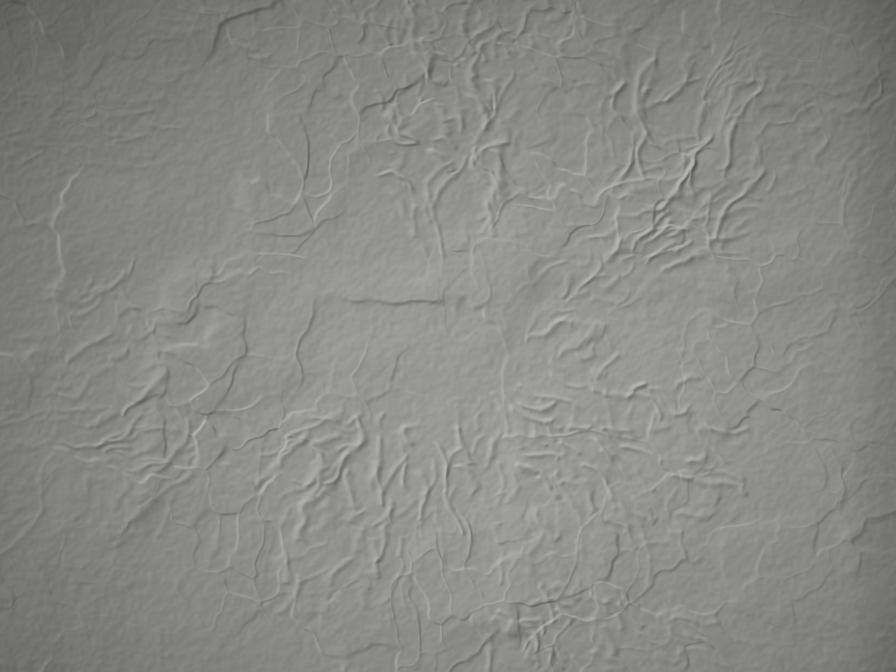
This texture is drawn by a Shadertoy shader. Its source:

```glsl
#define CENTER vec2(0.70, 0.50)
#define LIGHT_DIR vec2(-0.76, 0.65)
#define RELIEF 0.50
#define EDGE_SOFTNESS 0.0026
#define STROKE_WIDTH 0.0050
#define PLATE_SIZE 0.25
#define FLAKE_SIZE 0.060
#define STIPPLE 0.00050
#define PAINT vec3(0.600, 0.600, 0.594)
#define FALLOFF 0.39

vec2 hash2(vec2 p) {
    vec3 q = fract(p.xyx * vec3(0.1031, 0.1030, 0.0973));
    q += dot(q, q.yzx + 33.33);
    return fract((q.xx + q.yz) * q.zy);
}

float noise(vec2 p) {
    vec2 i = floor(p), f = fract(p);
    f = f * f * (3.0 - 2.0 * f);
    vec2 e = vec2(0.0, 1.0);
    return mix(mix(hash2(i).x, hash2(i + e.yx).x, f.x),
               mix(hash2(i + e.xy).x, hash2(i + e.yy).x, f.x), f.y);
}

vec2 wobble(vec2 p) {
    return vec2(noise(p), noise(p + 41.0)) - 0.5;
}

// Ragged displacement for the torn plaster outlines
vec2 ragged(vec2 p) {
    return p + 0.085 * wobble(p * 7.0) + 0.032 * wobble(p * 25.0 + 9.0)
             + 0.011 * wobble(p * 62.0 + 5.0);
}

// Busy ring around the calm center
float ring(vec2 p) {
    float r = length(p - CENTER);
    return smoothstep(0.03, 0.17, r) * (1.0 - 0.8 * smoothstep(0.42, 0.66, r));
}

// Soft cellular plates: x is the level, y the lip along the borders
vec2 plates(vec2 p, float size) {
    vec2 g = p / size, cell = floor(g);
    float total = 0.0, level = 0.0, squares = 0.0;
    for (int y = -1; y <= 1; y++)
    for (int x = -1; x <= 1; x++) {
        vec2 id = cell + vec2(x, y);
        float d = length(g - id - hash2(id + 17.0));
        float w = exp(-min(size / EDGE_SOFTNESS, 70.0) * (d - 0.5));
        total += w;
        squares += w * w;
        level += w * hash2(id + 91.0).x;
    }
    return vec2(level / total, 1.0 - squares / (total * total));
}

// Curved trowel ridges that fan out from the center
float strokes(vec2 p, float size) {
    vec2 g = p / size, cell = floor(g);
    float h = 0.0;
    for (int y = -1; y <= 1; y++)
    for (int x = -1; x <= 1; x++) {
        vec2 id = cell + vec2(x, y);
        vec2 middle = id + hash2(id), rnd = hash2(id + 57.0), v = g - middle;
        vec2 away = middle * size - CENTER;
        float a = atan(away.y, away.x) + 1.4 * (rnd.x - 0.5);
        v = mat2(cos(a), -sin(a), sin(a), cos(a)) * v;
        v.y += (rnd.y - 0.5) * 1.3 * v.x * v.x;
        float past = max(abs(v.x) - 0.2 - 0.38 * rnd.y, 0.0);
        float d = length(vec2(past, v.y)) * size / STROKE_WIDTH;
        float clump = smoothstep(0.28, 0.55, noise(middle * size * 6.0 + 5.0));
        h += exp(-d * d) * clump * ring(middle * size) * (0.3 + 0.7 * rnd.x);
    }
    return h;
}

float height(vec2 p) {
    vec2 q = ragged(p);
    vec2 plate = plates(q, PLATE_SIZE);
    vec2 flake = plates(q + 3.0, FLAKE_SIZE);
    float worn = smoothstep(0.32, 0.60, noise(p * 6.0 + 21.0));
    float chipped = smoothstep(0.36, 0.62, noise(p * 7.0 + 63.0)) * (0.2 + 0.8 * ring(p));
    vec2 bent = mix(p, q, 0.6);
    float h = worn * dot(plate, vec2(0.0050, 0.0024));
    h += chipped * dot(flake, vec2(0.0042, 0.0014));
    h += 0.0023 * strokes(bent, 0.040) + 0.0029 * strokes(bent + 0.009, 0.062);
    h += 0.0032 * strokes(bent + 0.013, 0.105);
    // Rolled paint stipple
    h += STIPPLE * (noise(p * 155.0) + 1.5 * noise(p * 80.0));
    return h + 0.0012 * noise(p * 21.0);
}

void mainImage(out vec4 fragColor, in vec2 fragCoord) {
    vec2 p = fragCoord / iResolution.y;
    vec2 uv = fragCoord / iResolution.xy;

    // Slope toward the raking light, with deeper shadows than highlights
    float e = 0.0015;
    float slope = (height(p - LIGHT_DIR * e) - height(p + LIGHT_DIR * e)) / (2.0 * e);
    float shade = slope * RELIEF;
    shade /= 1.0 + (shade < 0.0 ? 1.2 : 2.2) * abs(shade);

    // Uneven room light
    vec2 d = (uv - vec2(0.55, 0.42)) * vec2(1.0, 0.9);
    float room = 1.0 - FALLOFF / PAINT.g * dot(d, d);
    room -= 0.08 * smoothstep(0.93, 1.0, uv.x);

    fragColor = vec4(PAINT * room * (1.0 + shade), 1.0);
}
```
